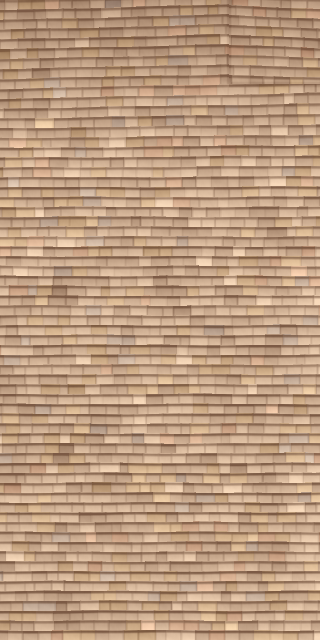
Give the GLSL for this texture, as a WebGL 1 fragment shader.

```glsl
precision highp float;
// Weathered roof of flat clay tiles in overlapping courses. Each course gets a
// random shift and jittered joints; every tile has its own tone and tint, with
// stains, a darker skewed top and a seam near the upper right.
uniform vec2 u_resolution;

#define COURSES 65.0
#define TILES 22.0
#define JOINT_WIDTH 0.04
#define JOINT_JITTER 0.45
#define SHADOW_START 0.58
#define SHADOW_DEPTH 0.56
#define TONE_SPREAD 0.27
#define TINT_AMOUNT 0.045
#define SEAM_X 0.716
#define SEAM_Y 0.868
#define STAIN_PERIOD 0.253
#define STAIN_DEPTH 0.30

const vec3 DARK_CLAY = vec3(0.47, 0.34, 0.255);
const vec3 PALE_CLAY = vec3(0.95, 0.83, 0.71);

float hash(vec2 p) {
  return fract(sin(dot(p, vec2(127.1, 311.7))) * 4375.85);
}

// Position of a joint inside its cell
float jointOffset(float cell, float course) {
  return JOINT_JITTER * hash(vec2(cell, course));
}

// Dark line of random strength around a joint
float jointLine(float dist, float cell, float course, float aa) {
  float strength = mix(0.2, 1.0, hash(vec2(cell + 5.3, course)));
  return strength * (1.0 - smoothstep(JOINT_WIDTH * 0.5, JOINT_WIDTH + 1.2 * aa, abs(dist)));
}

// Soft mottling from layered sines
float mottling(vec2 p) {
  float sum = 0.0;
  float weight = 0.5;
  for (int i = 0; i < 4; i++) {
    sum += weight * sin(p.x + 1.7 * sin(p.y)) * sin(p.y * 1.3 + p.x * 0.4);
    p = mat2(1.5, 1.1, -1.1, 1.5) * p + 2.3;
    weight *= 0.6;
  }
  return sum;
}

// Streaks of dark tiles in two columns, recurring down the roof
float stains(vec2 center) {
  float sum = 0.0;
  for (int i = 0; i < 2; i++) {
    float column = float(i);
    float dx = (center.x - 0.2 - 0.3 * column) / 0.028;
    float y = center.y - 0.038 - 0.014 * column;
    float dy = (mod(y + 0.5 * STAIN_PERIOD, STAIN_PERIOD) - 0.5 * STAIN_PERIOD)
             / mix(0.022, 0.012, column);
    sum += exp(-dx * dx - dy * dy);
  }
  return sum * (1.0 - smoothstep(0.58, 0.68, center.y));
}

void main() {
  vec2 uv = gl_FragCoord.xy / u_resolution;
  vec2 aa = vec2(TILES, COURSES) / u_resolution;

  // Courses: nearly straight, tilted near the top, broken at the seam
  float upper = smoothstep(0.65, 0.95, uv.y);
  float beyondSeam = step(SEAM_X, uv.x) * step(SEAM_Y, uv.y);
  float tilt = mix(0.012 * uv.x, 0.020 - 0.018 * uv.x, beyondSeam);
  float wave = 0.0005 * sin(uv.x * 9.0 + uv.y * 31.0)
             + 0.0003 * sin(uv.x * 23.0 - uv.y * 57.0);
  float y = (uv.y - tilt * upper + wave) * COURSES;
  float course = floor(y);
  float f = y - course;

  // Tiles and their joints
  float x = uv.x * TILES + 7.0 * hash(vec2(course, 3.7));
  float cell = floor(x);
  float u = x - cell;
  float left = u - jointOffset(cell, course);
  float right = 1.0 + jointOffset(cell + 1.0, course) - u;
  float joint = max(jointLine(left, cell, course, aa.x),
                    jointLine(right, cell + 1.0, course, aa.x));
  vec2 tile = vec2(cell - step(left, 0.0), course);
  vec2 center = vec2(uv.x + (tile.x + 0.7 - x) / TILES, (course + 0.5) / COURSES);

  // Bright lower edge, shaded face, soft shadow below the course above
  float shadow = smoothstep(SHADOW_START, SHADOW_START + 0.26, f)
               * (1.0 - smoothstep(1.0 - aa.y, 1.0, f));
  float tone = 0.80 - 0.22 * f;
  tone -= SHADOW_DEPTH * shadow * mix(0.65, 1.0, hash(vec2(course, 9.1)))
        * mix(1.0, 0.75, upper);
  tone -= 0.24 * joint * (1.0 - shadow);

  // Tile variation, wear and large-scale light
  float pick = hash(tile + 17.3);
  tone += TONE_SPREAD * (hash(tile + 41.9) - 0.5) * mix(1.0, 0.75, upper);
  tone += 0.16 * step(0.93, pick) - 0.08 * step(pick, 0.05);
  tone += 0.04 * mottling(uv * vec2(65.0, 130.0));
  tone += 0.04 * mottling(uv * vec2(6.0, 15.0) + 4.0);
  tone -= STAIN_DEPTH * stains(center);
  tone += 0.08 * smoothstep(0.82, 1.0, uv.x) * (1.0 - smoothstep(0.5, 0.7, uv.y));
  tone -= 0.19 * smoothstep(0.72, 1.0, uv.y);

  // Seam: vertical break with a shadow and a lower lip
  float seamSide = 1.0 - smoothstep(0.003, 0.010, abs(uv.x - SEAM_X));
  float seamFoot = 1.0 - smoothstep(0.002, 0.006, abs(uv.y - SEAM_Y));
  tone -= 0.16 * max(seamSide * step(SEAM_Y, uv.y), seamFoot * step(SEAM_X, uv.x));

  // Clay ramp with occasional ochre, rust and slate tints
  vec3 color = mix(DARK_CLAY, PALE_CLAY, clamp(tone, 0.03, 1.05));
  float hue = hash(tile + 73.1);
  vec3 tint = vec3(0.3, 0.1, -0.7) * step(0.82, hue)
            + vec3(0.5, -0.3, -0.5) * step(hue, 0.06)
            + vec3(-0.8, -0.2, 0.5) * step(0.06, hue) * step(hue, 0.10);
  color += TINT_AMOUNT * tint * (1.0 - 0.6 * shadow);
  gl_FragColor = vec4(color, 1.0);
}
```
